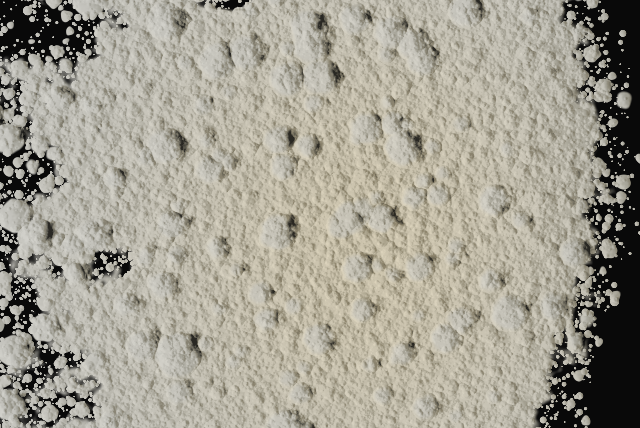
This texture is drawn by a WebGL 2 fragment shader. Its source:

```glsl
#version 300 es
precision highp float;
// A heap of pale crumbly powder on black, lit low from the left.
// Layers of jittered round grains form a height field; slopes and
// a longer step toward the light give the shading and cast shadows.
uniform vec2 u_resolution;
out vec4 fragColor;

const vec2 TO_LIGHT = vec2(-0.96, -0.28);
const vec3 BACKDROP = vec3(0.035, 0.035, 0.037);

vec3 hash3(vec2 p) {
  vec3 q = fract(p.xyx * vec3(0.1031, 0.103, 0.0973));
  q += dot(q, q.yxz + 33.33);
  return fract((q.xxy + q.yzz) * q.zyx);
}

float cornerSlope(vec2 cell, vec2 offset) {
  return dot(hash3(cell + 71.0).xy * 2.0 - 1.0, offset);
}

float gradientNoise(vec2 p) {
  vec2 i = floor(p), f = fract(p);
  vec2 u = f * f * (3.0 - 2.0 * f);
  vec2 e = vec2(1.0, 0.0);
  return mix(mix(cornerSlope(i, f), cornerSlope(i + e, f - e), u.x),
             mix(cornerSlope(i + e.yx, f - e.yx), cornerSlope(i + 1.0, f - 1.0), u.x), u.y);
}

// Soft round patch
float blob(vec2 p, vec2 centre, vec2 size) {
  vec2 d = (p - centre) / size;
  return exp(-dot(d, d));
}

// Positive inside the heap: crisp right rim, thin and broken left side
float heapCover(vec2 p) {
  float rim = 1.42 - 0.38 * (p.y - 0.6) * (p.y - 0.6);
  float right = (rim - p.x) * 8.0;
  float left = 0.22 + 2.3 * p.x;
  left -= 0.85 * blob(p, vec2(0.15, 0.94), vec2(0.17, 0.1));
  left -= 0.5 * blob(p, vec2(0.06, 0.6), vec2(0.11, 0.07));
  left -= 0.55 * blob(p, vec2(0.02, 0.28), vec2(0.08, 0.12));
  left -= 0.85 * blob(p, vec2(0.26, 0.38), vec2(0.08, 0.05));
  left -= 0.6 * blob(p, vec2(0.17, 0.08), vec2(0.09, 0.09));
  left -= 1.6 * blob(p, vec2(0.54, 1.0), vec2(0.1, 0.04));
  return min(right, left) + 0.75 * gradientNoise(p * 15.0);
}

// Tallest grain bump at p, in cell units
float grains(vec2 p, float scale, float seed, float rarity) {
  vec2 q = p * scale, base = floor(q);
  float tallest = 0.0;
  for (int j = -1; j <= 1; j++)
    for (int i = -1; i <= 1; i++) {
      vec2 cell = base + vec2(i, j);
      vec3 h = hash3(cell + seed);
      vec2 d = q - cell - h.xy;
      float r = mix(0.3, 0.75, h.z * h.z);
      float bump = r - dot(d, d) / r;
      if (bump > tallest) {
        float chance = clamp(0.42 + 0.75 * heapCover((cell + h.xy) / scale), 0.0, 1.0);
        if (fract(h.z * 57.3 + h.x * 13.0) < chance * rarity) tallest = bump;
      }
    }
  return tallest;
}

float clod(vec2 p, vec2 centre, float r) {
  vec2 d = p - centre;
  return max(r - dot(d, d) / r, 0.0);
}

// x: height, y: powder coverage, z: how much is a large lump
vec3 powder(vec2 p) {
  vec2 rough = p + 0.008 * vec2(gradientNoise(p * 45.0), gradientNoise(p * 45.0 + 19.0));
  float lumps = grains(rough, 16.0, 3.0, 0.35);
  float crumbs = grains(rough, 33.0, 47.0, 0.8);
  float bits = grains(p, 62.0, 91.0, 0.9);
  float dust = grains(p, 118.0, 135.0, 0.9);
  float big = max(clod(rough, vec2(0.72, 0.935), 0.045), clod(rough, vec2(0.415, 0.17), 0.055));
  big = max(big, max(clod(rough, vec2(0.03, 0.18), 0.04), clod(rough, vec2(0.89, 0.49), 0.036)));
  big = max(big, max(clod(rough, vec2(0.92, 0.71), 0.033), clod(rough, vec2(0.4, 0.475), 0.036)));
  float cover = heapCover(p) + 0.35 * gradientNoise(p * 50.0);
  float bed = smoothstep(0.1, 0.4, cover);
  float height = 0.008 * bed + 0.012 * gradientNoise(p * 24.0) * bed;
  height += 0.75 * max(big, lumps / 16.0) + 0.6 * crumbs / 33.0 + 0.6 * bits / 62.0 + 0.55 * dust / 118.0;
  float grain = max(max(lumps, crumbs), max(bits, dust * 0.8));
  float alpha = max(bed, smoothstep(0.02, 0.2, max(grain, big * 20.0)));
  return vec3(height, alpha, smoothstep(0.0, 0.02, max(big, lumps / 20.0)));
}

// Shadow to highlight ramp, creamier where warm
vec3 powderColour(float light, float warm) {
  vec3 c = mix(vec3(0.16, 0.155, 0.14), vec3(0.39, 0.38, 0.34), smoothstep(0.0, 0.22, light));
  c = mix(c, vec3(0.54, 0.52, 0.46), smoothstep(0.18, 0.42, light));
  c = mix(c, vec3(0.65, 0.64, 0.60), smoothstep(0.38, 0.6, light));
  c = mix(c, vec3(0.77, 0.76, 0.73), smoothstep(0.55, 0.82, light));
  c += 0.07 * smoothstep(0.8, 1.2, light);
  return c * mix(vec3(0.99, 1.0, 1.01), vec3(1.04, 1.01, 0.93), warm);
}

void main() {
  vec2 p = gl_FragCoord.xy / u_resolution.y;
  vec3 here = powder(p);
  float slope = (here.x - powder(p + TO_LIGHT * 0.0035).x) / 0.0035;
  float blocker = powder(p + TO_LIGHT * 0.022).x - here.x;
  float light = 0.72 + 0.21 * clamp(slope, -1.6, 1.6);
  light -= 0.4 * smoothstep(0.008, 0.032, blocker);
  light -= 0.1 * smoothstep(1.15, 1.4, p.x);
  light += 0.1 * gradientNoise(p * 150.0);
  float warm = blob(p, vec2(0.86, 0.42), vec2(0.5, 0.6)) * (1.0 - 0.6 * here.z);
  fragColor = vec4(mix(BACKDROP, powderColour(light, warm), here.y), 1.0);
}
```
